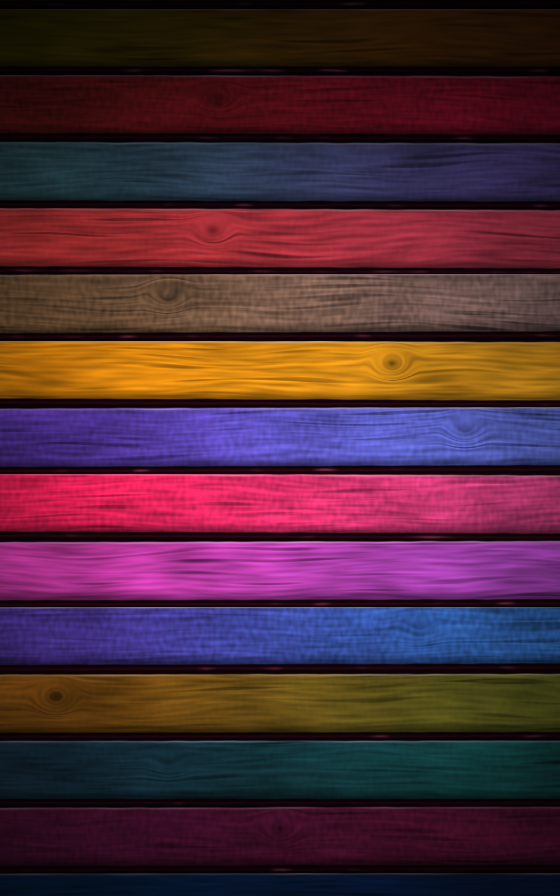
Write a Shadertoy shader that draws this texture.

```glsl
const int PLANKS = 14;
const float PITCH = 0.0742;          // plank plus gap, in canvas heights
const float FIRST_TOP = 0.0095;
const float PLANK_HEIGHT = 0.0652;
const float JITTER = 0.0013;
const float TILT = 0.0025;
const float KNOT_RADIUS = 0.021;
const float GRAIN_CONTRAST = 0.55;
const float SAW_CONTRAST = 0.22;
const float RIM_WIDTH = 0.0013;
const vec2 LIGHT_CENTER = vec2(0.5, 0.44);
const vec2 LIGHT_FALLOFF = vec2(1.7, 5.0);
const vec3 GAP_COLOR = vec3(0.055, 0.012, 0.03);
const vec3 LEDGE_COLOR = vec3(0.20, 0.03, 0.08);
const vec3 GLINT_COLOR = vec3(0.55, 0.20, 0.32);
const vec3 RIM_COLOR = vec3(1.0, 0.88, 0.95);

// Paint at the left and right end of each plank, from the top down
const vec3 PAINT_LEFT[PLANKS] = vec3[](
    vec3(0.42, 0.36, 0.04), vec3(0.62, 0.13, 0.13), vec3(0.26, 0.45, 0.50),
    vec3(1.00, 0.28, 0.28), vec3(0.54, 0.39, 0.26), vec3(1.00, 0.60, 0.07),
    vec3(0.36, 0.22, 0.66), vec3(1.00, 0.14, 0.36), vec3(0.82, 0.24, 0.66),
    vec3(0.32, 0.22, 0.62), vec3(0.56, 0.33, 0.08), vec3(0.12, 0.24, 0.32),
    vec3(0.42, 0.10, 0.28), vec3(0.05, 0.20, 0.40));
const vec3 PAINT_RIGHT[PLANKS] = vec3[](
    vec3(0.60, 0.30, 0.08), vec3(0.82, 0.10, 0.25), vec3(0.42, 0.35, 0.68),
    vec3(0.98, 0.30, 0.42), vec3(0.62, 0.48, 0.46), vec3(0.88, 0.60, 0.12),
    vec3(0.38, 0.44, 0.84), vec3(0.80, 0.25, 0.48), vec3(0.68, 0.28, 0.74),
    vec3(0.20, 0.42, 0.74), vec3(0.42, 0.42, 0.14), vec3(0.10, 0.36, 0.36),
    vec3(0.46, 0.10, 0.26), vec3(0.06, 0.16, 0.38));
// Knot position across the canvas, and its strength
const vec2 KNOTS[PLANKS] = vec2[](
    vec2(0.8, 0.0), vec2(0.39, 0.8), vec2(0.2, 0.0), vec2(0.38, 0.6),
    vec2(0.30, 0.6), vec2(0.70, 0.8), vec2(0.83, 0.5), vec2(0.5, 0.0),
    vec2(0.6, 0.0), vec2(0.75, 0.3), vec2(0.10, 1.0), vec2(0.3, 0.3),
    vec2(0.50, 0.7), vec2(0.4, 0.0));

vec2 hash2(vec2 p) {
    vec3 q = fract(p.xyx * vec3(0.1031, 0.1030, 0.0973));
    q += dot(q, q.yzx + 33.33);
    return fract((q.xx + q.yz) * q.zy) * 2.0 - 1.0;
}

float gradientNoise(vec2 p) {
    vec2 i = floor(p), f = fract(p);
    vec2 u = f * f * f * (f * (f * 6.0 - 15.0) + 10.0);
    vec2 e = vec2(0.0, 1.0);
    float low = mix(dot(hash2(i), f), dot(hash2(i + e.yx), f - e.yx), u.x);
    float high = mix(dot(hash2(i + e), f - e), dot(hash2(i + 1.0), f - 1.0), u.x);
    return mix(low, high, u.y);
}

// Brightness of the wood; p.y runs down from the top edge of the plank
float woodTone(vec2 p, vec2 knot, float seed) {
    vec2 shift = vec2(seed * 17.3, seed * 31.7);
    vec2 toKnot = (p - vec2(knot.x, PLANK_HEIGHT * 0.38)) * vec2(0.75, 1.0);
    float r = length(toKnot);
    float bend = knot.y * exp(-pow(r / KNOT_RADIUS, 4.0));
    float flow = p.y + 0.012 * gradientNoise(vec2(p.x * 6.0, p.y * 18.0) + shift);
    flow = mix(flow, r * 1.3, bend);

    float rings = gradientNoise(vec2(p.x * 7.0, flow * 170.0) + shift);
    float fibre = gradientNoise(vec2(p.x * 22.0, flow * 250.0) + shift + 50.0);
    float saw = gradientNoise(vec2(p.x * 190.0, p.y * 110.0) + shift);
    float wear = gradientNoise(vec2(p.x * 9.0, p.y * 22.0) + shift + 90.0);
    float cracks = smoothstep(0.12, 0.45, rings);

    float tone = 1.0 + GRAIN_CONTRAST * (0.5 * rings + 0.6 * fibre - 0.75 * cracks);
    tone += SAW_CONTRAST * saw * (0.6 + 0.6 * sin(seed * 2.4)) + 0.32 * wear;
    tone *= 1.0 - 0.5 * knot.y * exp(-pow(r / (KNOT_RADIUS * 0.3), 2.0));
    return max(tone, 0.15);
}

void mainImage(out vec4 fragColor, in vec2 fragCoord) {
    vec2 uv = fragCoord / iResolution.xy;
    float pixel = 1.0 / iResolution.y;
    float aspect = iResolution.x / iResolution.y;
    float x = uv.x * aspect, down = 1.0 - uv.y;

    // Locate the plank, with slightly uneven laying
    float row = floor((down - FIRST_TOP) / PITCH);
    int index = clamp(int(row), 0, PLANKS - 1);
    vec2 uneven = hash2(vec2(row + 3.0, 7.0));
    float y = down - FIRST_TOP - row * PITCH;
    y -= uneven.x * JITTER + uneven.y * TILT * (uv.x - 0.5);
    float rough = 0.0008 * gradientNoise(vec2(x * 40.0, row * 5.3));

    // Painted wood, shaded towards its lower edge
    vec2 knot = KNOTS[index] * vec2(aspect, 1.0);
    vec3 paint = mix(PAINT_LEFT[index], PAINT_RIGHT[index], smoothstep(0.0, 1.0, uv.x));
    vec3 wood = paint * woodTone(vec2(x, y), knot, row + 2.0);
    wood *= 1.05 - 0.45 * smoothstep(0.8, 1.0, y / PLANK_HEIGHT);

    // Worn bright rim along the top edge
    float rimWear = 0.55 + 0.7 * gradientNoise(vec2(x * 14.0, row * 9.1 + 0.4));
    float rim = exp(-pow((y - rough - RIM_WIDTH) / RIM_WIDTH, 2.0));
    wood = mix(wood, mix(paint, RIM_COLOR, 0.55), rim * clamp(rimWear, 0.0, 1.0));

    // Dark gap with a dim ledge and scattered glints
    float depth = y - PLANK_HEIGHT;
    float ledge = exp(-pow((depth - 0.0045 + rough) / 0.0016, 2.0));
    float glint = smoothstep(0.15, 0.5, gradientNoise(vec2(x * 24.0, row * 3.7 + 0.5)));
    vec3 gap = GAP_COLOR + ledge * mix(LEDGE_COLOR * 0.6, GLINT_COLOR, glint);

    float top = smoothstep(-pixel, pixel, y - rough);
    float bottom = smoothstep(-pixel, pixel, PLANK_HEIGHT + rough - y);
    vec3 color = mix(gap, wood, top * bottom);

    // Pool of light around the centre
    vec2 away = uv - LIGHT_CENTER;
    color *= exp(-dot(away * away, LIGHT_FALLOFF));
    fragColor = vec4(clamp(color, 0.0, 1.0), 1.0);
}
```
